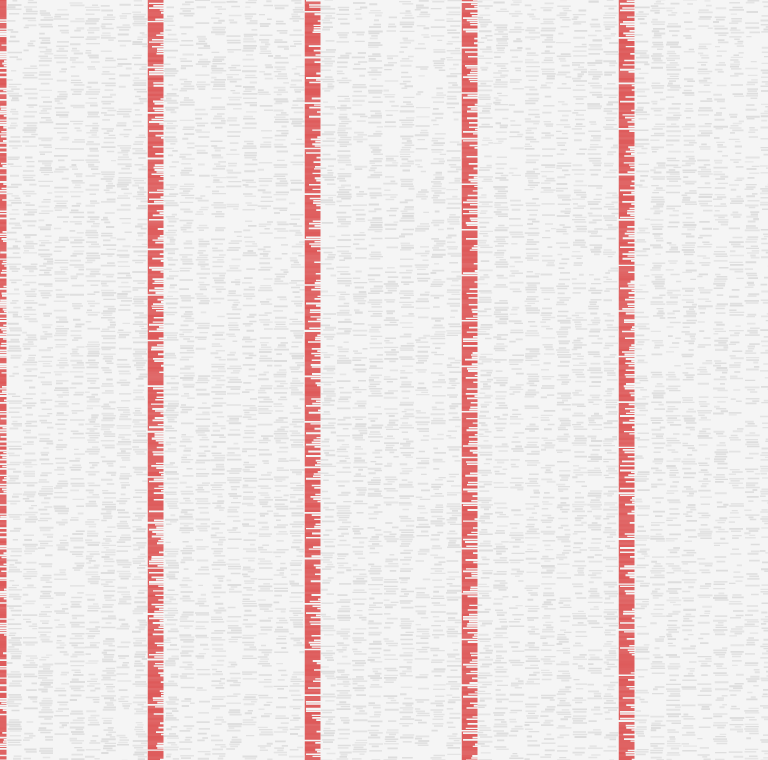
Reproduce this pattern procedurally as a Shadertoy shader.

```glsl
// Woven ticking: ragged red vertical stripes on an off-white ground with pale grey weft dashes.

// Lengths are fractions of the canvas width.
const float PITCH       = 0.2044;   // distance between stripes
const float FIRST_LEFT  = -0.0120;  // left edge of the first stripe
const float COLUMNS     = 10.0;     // thread columns per pitch, the first one red
const float TILE_HEIGHT = 0.0593;   // distance between full cuts in a stripe
const float TILE_ROWS   = 20.0;     // thread rows per tile
const float FIRST_CUT   = 0.0400;   // depth of the first full cut
const float SLIP        = 0.0128;   // rise of the cuts from stripe to stripe
const float CUT_CHANCE  = 0.50;
const float LONG_CHANCE = 0.07;
const float DASH_CHANCE = 0.52;
const int   SAMPLES     = 4;        // smoothing samples per axis

const vec3 GROUND = vec3(0.96);
const vec3 GREY   = vec3(0.885);
const vec3 RED    = vec3(0.87, 0.35, 0.35);
const vec3 ROSE   = vec3(0.88, 0.42, 0.42);

float hash(vec2 p) {
    return fract(sin(dot(p, vec2(12.9898, 78.233))) * 43758.5453);
}

// Red column: pale threads bite in from the right, one per tile goes right across.
vec3 stripeColor(float x, float y, float stripe) {
    float t = (y - FIRST_CUT + SLIP * stripe) / TILE_HEIGHT * TILE_ROWS;
    float row = floor(t);
    vec2 id = vec2(stripe + 3.0, row);

    float depth = 0.0;
    if (hash(id) < CUT_CHANCE) depth = mix(0.15, 0.80, hash(id + 17.3));
    if (hash(id + 31.7) < LONG_CHANCE) depth = 0.92;
    if (mod(row, TILE_ROWS) < 0.5) depth = 1.0;

    float thickness = mix(0.55, 0.90, hash(id + 43.1));
    bool cut = x > 1.0 - depth && fract(t) < thickness;
    return cut ? GROUND : mix(RED, ROSE, hash(id + 59.9));
}

// Ground column: short grey dashes, ragged at both ends, on loosely filled rows.
vec3 groundColor(float x, float y, float column) {
    float phase = hash(vec2(column, 5.1));
    float t = (y / TILE_HEIGHT + phase) * TILE_ROWS;
    vec2 id = vec2(column + 7.0, floor(t));

    float density = DASH_CHANCE + 0.18 * (hash(vec2(column, 9.7)) - 0.5);
    float span = mix(0.30, 0.95, hash(id + 13.7));
    float start = (1.0 - span) * hash(id + 23.9);
    float thickness = mix(0.55, 0.90, hash(id + 37.3));

    bool dash = hash(id) < density && x > start && x < start + span
             && fract(t) < thickness;
    return dash ? GREY + 0.04 * (hash(id + 47.7) - 0.5) : GROUND;
}

vec3 weave(vec2 p) {
    float across = (p.x - FIRST_LEFT) / PITCH * COLUMNS;
    float column = floor(across);
    float stripe = floor((column + 0.5) / COLUMNS);
    bool isStripe = column - stripe * COLUMNS < 0.5;
    return isStripe ? stripeColor(fract(across), p.y, stripe)
                    : groundColor(fract(across), p.y, column);
}

void mainImage(out vec4 fragColor, in vec2 fragCoord) {
    // Average a grid of samples so threads near pixel size stay smooth.
    vec3 sum = vec3(0.0);
    for (int j = 0; j < SAMPLES; j++) {
        for (int i = 0; i < SAMPLES; i++) {
            vec2 offset = (vec2(i, j) + 0.5) / float(SAMPLES) - 0.5;
            vec2 pos = fragCoord + offset;
            pos.y = iResolution.y - pos.y;  // depth from the top edge
            sum += weave(pos / iResolution.x);
        }
    }
    fragColor = vec4(sum / float(SAMPLES * SAMPLES), 1.0);
}
```
